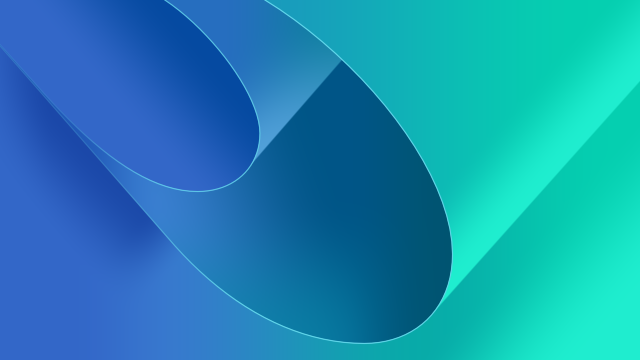
Give the GLSL for this background, as a Shadertoy shader.

```glsl
// Overlapping curled sheets in blue, teal and mint, with bright rims and soft folds.
#define CURVE_STEPS 20
#define RIM_WIDTH 0.003
#define RIM_COLOR vec3(0.42, 0.88, 0.95)
#define ROYAL vec3(0.20, 0.405, 0.785)
#define NAVY vec3(0.02, 0.29, 0.63)
#define SKY vec3(0.23, 0.50, 0.82)
#define DEEP vec3(0.00, 0.335, 0.53)
#define TEAL vec3(0.03, 0.67, 0.66)
#define GREEN vec3(0.02, 0.81, 0.69)
#define MINT vec3(0.12, 0.93, 0.81)

// Smooth ramp from 0 at a to 1 at b; the ends may come in either order.
float ramp(float a, float b, float x) {
    float t = clamp((x - a) / (b - a), 0.0, 1.0);
    return t * t * (3.0 - 2.0 * t);
}

vec2 cubic(vec2 a, vec2 b, vec2 c, vec2 d, float t) {
    float s = 1.0 - t;
    return s * s * s * a + 3.0 * s * t * (s * b + t * c) + t * t * t * d;
}

// Adds one edge: keeps the least distance and flips the side at each crossing.
void addEdge(vec2 p, vec2 a, vec2 b, inout float dist, inout float side) {
    vec2 e = b - a, v = p - a;
    dist = min(dist, length(v - e * clamp(dot(v, e) / dot(e, e), 0.0, 1.0)));
    if ((a.y > p.y) != (b.y > p.y) && v.x < e.x * v.y / e.y) side = -side;
}

// Signed distance to a curl of three cubics and a straight tail; positive inside.
float curlDistance(vec2 p, vec2 c[10]) {
    float dist = 10.0, side = -1.0;
    vec2 a = c[0];
    for (int k = 0; k < 9; k += 3) {
        for (int i = 1; i <= CURVE_STEPS; i++) {
            float t = float(i) / float(CURVE_STEPS);
            vec2 b = cubic(c[k], c[k + 1], c[k + 2], c[k + 3], t);
            addEdge(p, a, b, dist, side);
            a = b;
        }
    }
    addEdge(p, a, vec2(-0.1, 0.987), dist, side);
    return side * dist;
}

// Flat ground: blue on the left, green on the right, shaded beside the big curl.
vec3 groundColor(vec2 p, float fold, float outer) {
    vec3 col = mix(ROYAL, SKY, 0.7 * ramp(0.2, 0.5, p.x));
    col = mix(col, TEAL, ramp(0.4, 1.2, p.x));
    col = mix(col, GREEN, ramp(1.15, 1.7, p.x));
    col = mix(col, MINT, ramp(0.06, 0.38, fold));
    float beam = dot(p - vec2(0.49, 0.30), vec2(0.75, -0.66));
    float shadow = ramp(0.24, 0.0, -outer) * ramp(0.03, -0.14, beam);
    return mix(col, vec3(0.08, 0.25, 0.63), 0.8 * shadow * ramp(0.0, 0.25, p.x + 0.1));
}

// Green sheet that glows towards its fold.
vec3 greenSheet(vec2 p, float fold) {
    vec3 col = mix(vec3(0.10, 0.60, 0.74), GREEN, ramp(0.65, 1.65, p.x));
    return mix(col, MINT, ramp(-0.22, -0.015, fold));
}

// Inside of the big curl.
vec3 bowlColor(vec2 p) {
    vec3 col = mix(SKY, DEEP, ramp(0.42, 0.98, p.x + 0.35 * (p.y - 0.35)));
    col = mix(col, vec3(0.13, 0.35, 0.72), ramp(0.46, 0.2, p.x));
    col = mix(col, vec3(0.02, 0.52, 0.64), 0.7 * ramp(0.45, 0.05, p.y) * ramp(1.25, 0.85, p.x));
    return mix(col, vec3(0.0, 0.33, 0.43), 0.85 * ramp(0.95, 1.24, p.x));
}

// Narrow sheet between the curls.
vec3 wedgeColor(vec2 p, float fold) {
    vec3 col = mix(vec3(0.15, 0.43, 0.75), vec3(0.05, 0.50, 0.62), ramp(0.6, 0.95, p.x));
    return mix(col, vec3(0.32, 0.63, 0.85), ramp(-0.25, 0.0, fold) * ramp(1.0, 0.55, p.y));
}

void mainImage(out vec4 fragColor, in vec2 fragCoord) {
    vec2 p = fragCoord / iResolution.y;
    float px = 1.0 / iResolution.y;

    // Outlines of the two curls
    float outer = curlDistance(p, vec2[10](
        vec2(0.736, 1.0), vec2(1.009, 0.833), vec2(1.257, 0.521), vec2(1.257, 0.294),
        vec2(1.257, 0.139), vec2(1.150, 0.046), vec2(1.012, 0.046),
        vec2(0.822, 0.046), vec2(0.637, 0.148), vec2(0.486, 0.317)));
    float inner = curlDistance(p, vec2[10](
        vec2(0.458, 1.0), vec2(0.590, 0.912), vec2(0.722, 0.734), vec2(0.722, 0.630),
        vec2(0.722, 0.532), vec2(0.648, 0.468), vec2(0.549, 0.468),
        vec2(0.405, 0.468), vec2(0.255, 0.588), vec2(0.093, 0.773)));

    // Straight folds that leave each curl along its tangent
    vec2 toOuter = p - vec2(1.204, 0.132), toInner = p - vec2(0.694, 0.539);
    float outerFold = dot(toOuter, vec2(0.746, -0.666));
    float innerFold = dot(toInner, vec2(0.755, -0.656));
    float onGreen = ramp(px, -px, outerFold) * step(0.0, dot(toOuter, vec2(0.666, 0.746)));
    float onWedge = ramp(px, -px, innerFold) * step(0.0, dot(toInner, vec2(0.656, 0.755)));

    // Layers from back to front
    vec3 col = mix(groundColor(p, outerFold, outer), greenSheet(p, outerFold), onGreen);
    vec3 bowl = mix(bowlColor(p), wedgeColor(p, innerFold), onWedge);
    col = mix(col, bowl, ramp(-px, px, outer));
    vec3 cap = mix(ROYAL, NAVY, ramp(0.7, 0.99, dot(p, vec2(0.76, 0.65))));
    col = mix(col, cap, ramp(-px, px, inner));

    // Thin lit rims, fading to the left
    float width = max(RIM_WIDTH, 1.2 * px);
    float outerRim = ramp(width, 0.0, abs(outer)) * mix(0.2, 0.85, ramp(0.2, 0.75, p.x));
    float innerRim = ramp(width, 0.0, abs(inner)) * mix(0.15, 0.75, ramp(0.15, 0.5, p.x));
    col = mix(col, RIM_COLOR, max(outerRim, innerRim));
    fragColor = vec4(col, 1.0);
}
```
